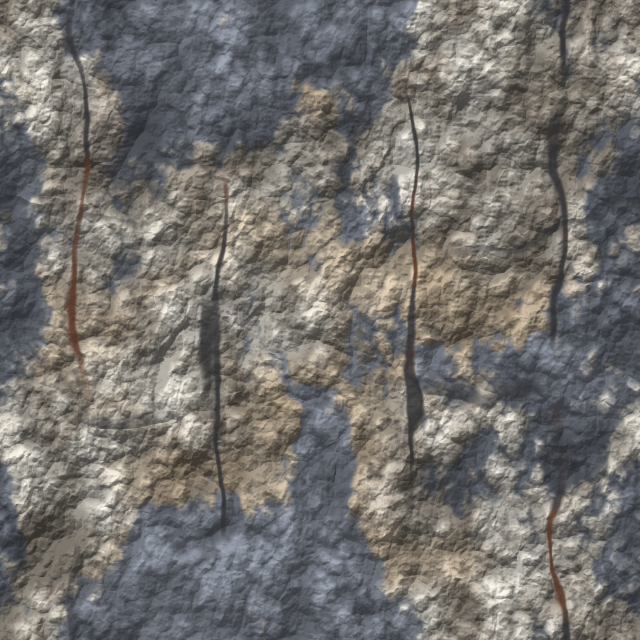
Give the GLSL for this texture, as a WebGL 2 fragment shader.

```glsl
#version 300 es
precision highp float;
// Weathered cliff face: chipped pale limestone over blue-grey slate, with cracks and ledges.

uniform vec2 u_resolution;
out vec4 fragColor;

const vec3 PALE_DARK = vec3(0.52, 0.49, 0.45);
const vec3 PALE_LIGHT = vec3(0.76, 0.745, 0.71);
const vec3 OCHRE = vec3(0.64, 0.56, 0.45);
const vec3 SLATE_DARK = vec3(0.32, 0.335, 0.365);
const vec3 SLATE_LIGHT = vec3(0.53, 0.555, 0.60);
const vec3 CREVICE = vec3(0.19, 0.19, 0.20);
const vec3 RUST = vec3(0.34, 0.20, 0.14);
const vec2 LIGHT_DIR = vec2(-0.45, 0.89);
const float SLATE_LEVEL = 0.485;   // higher shows more slate
const float PATCH_EDGE = 0.035;    // softness of the patch borders
const float WARP = 0.035;          // raggedness of all outlines
const float RELIEF = 0.25;         // strength of the lighting
const float SLOPE_STEP = 0.0016;

float hash(vec2 p) {
    return fract(sin(dot(p, vec2(127.1, 311.7))) * 43758.5453);
}

// Value noise on a lattice that wraps after a whole period
float noise(vec2 p, vec2 period, float seed) {
    vec2 cell = floor(p), f = fract(p);
    vec2 s = f * f * f * (f * (f * 6.0 - 15.0) + 10.0);
    vec2 lo = mod(cell, period) + seed;
    vec2 hi = mod(cell + 1.0, period) + seed;
    return mix(mix(hash(lo), hash(vec2(hi.x, lo.y)), s.x),
               mix(hash(vec2(lo.x, hi.y)), hash(hi), s.x), s.y);
}

float fbm(vec2 uv, vec2 freq, int octaves, float gain, float seed) {
    float sum = 0.0, total = 0.0, amp = 1.0;
    for (int i = 0; i < octaves; i++) {
        sum += amp * noise(uv * freq, freq, seed + float(i) * 7.3);
        total += amp;
        amp *= gain;
        freq *= 2.0;
    }
    return sum / total;
}

// Angular blocks with slanted tops and steep sides, in cell units
float chips(vec2 uv, vec2 freq, float seed) {
    vec2 p = uv * freq, base = floor(p);
    float top = -1.0;
    for (int y = -1; y <= 1; y++) {
        for (int x = -1; x <= 1; x++) {
            vec2 cell = base + vec2(x, y);
            vec2 id = mod(cell, freq) + seed;
            vec2 d = p - cell - vec2(hash(id), hash(id + 31.7));
            float level = 0.5 * hash(id + 57.3);
            float angle = 6.2832 * hash(id + 83.9);
            vec2 axis = vec2(cos(angle), sin(angle));
            vec2 q = abs(vec2(dot(d, axis), dot(d, vec2(-axis.y, axis.x))));
            float side = level + 0.5 - 1.5 * max(q.x, 0.8 * q.y + 0.3 * q.x);
            top = max(top, min(level + 0.45 * dot(d, axis.yx), side));
        }
    }
    return top;
}

vec2 warp(vec2 uv) {
    vec2 shift = vec2(fbm(uv, vec2(6.0), 5, 0.5, 3.1), fbm(uv, vec2(6.0), 5, 0.5, 41.7));
    return uv + WARP * (shift - 0.5);
}

// x: surface height in canvas units, y: how far the stone stands out
vec2 surface(vec2 uv) {
    vec2 w = warp(uv);
    float large = chips(w, vec2(9.0, 7.0), 11.0);
    float medium = chips(w, vec2(23.0, 19.0), 23.0);
    float small = chips(w, vec2(58.0, 47.0), 37.0);
    float grain = fbm(uv, vec2(32.0), 4, 0.55, 71.0);
    float height = 0.6 * large / 8.0 + 0.75 * medium / 21.0 + 0.7 * small / 52.0 + 0.03 * grain;
    return vec2(height, 0.3 * large + 0.4 * medium + 0.3 * small);
}

void main() {
    vec2 uv = gl_FragCoord.xy / u_resolution;
    vec2 w = warp(uv);

    // Slope towards the light
    vec2 here = surface(uv);
    vec2 slope = vec2(surface(uv + vec2(SLOPE_STEP, 0.0)).x,
                      surface(uv + vec2(0.0, SLOPE_STEP)).x) - here.x;
    float facing = clamp(-dot(slope / SLOPE_STEP, LIGHT_DIR), -1.7, 1.2);

    // Patches of pale stone where the rock stands out
    float patches = fbm(w, vec2(4.0, 3.0), 7, 0.56, 5.0) + 0.25 * (here.y - 0.4);
    float pale = smoothstep(-PATCH_EDGE, PATCH_EDGE, patches - SLATE_LEVEL);

    // Stone colours
    float tone = smoothstep(0.3, 0.7, fbm(w, vec2(11.0, 8.0), 6, 0.65, 13.0));
    float broad = fbm(w, vec2(3.0, 4.0), 4, 0.5, 19.0);
    vec3 limestone = mix(PALE_DARK, PALE_LIGHT, tone);
    limestone = mix(limestone, OCHRE, 0.55 * smoothstep(0.5, 0.72, broad));
    vec3 slate = mix(SLATE_DARK, SLATE_LIGHT, clamp(0.6 * tone + 1.6 * (broad - 0.5) + 0.2, 0.0, 1.0));
    vec3 color = mix(slate, limestone, pale);

    // Lighting and hollows between chips
    color *= 1.0 + RELIEF * mix(0.65, 1.0, pale) * facing;
    color *= mix(0.72, 1.0, smoothstep(0.08, 0.32, here.y));

    // Shadow under ledges
    float ledge = fbm(w, vec2(2.0, 4.0), 5, 0.5, 29.0) - 0.5;
    float ledgeMask = smoothstep(0.48, 0.6, fbm(uv, vec2(4.0), 3, 0.5, 43.0));
    float shadow = smoothstep(0.0, 0.01, ledge) * (1.0 - smoothstep(0.01, 0.09, ledge));
    color = mix(color, CREVICE, 0.6 * shadow * ledgeMask);

    // Long upright cracks, stained with rust in places
    float crack = abs(fbm(w, vec2(4.0, 1.0), 5, 0.45, 53.0) - 0.5);
    float crackMask = smoothstep(0.5, 0.6, fbm(uv, vec2(3.0), 3, 0.5, 61.0));
    float stain = smoothstep(0.62, 0.72, fbm(uv, vec2(7.0), 3, 0.5, 67.0));
    color = mix(color, mix(CREVICE, RUST, stain), 0.85 * crackMask * (1.0 - smoothstep(0.004, 0.018, crack)));

    fragColor = vec4(clamp(color, 0.0, 1.0), 1.0);
}
```
